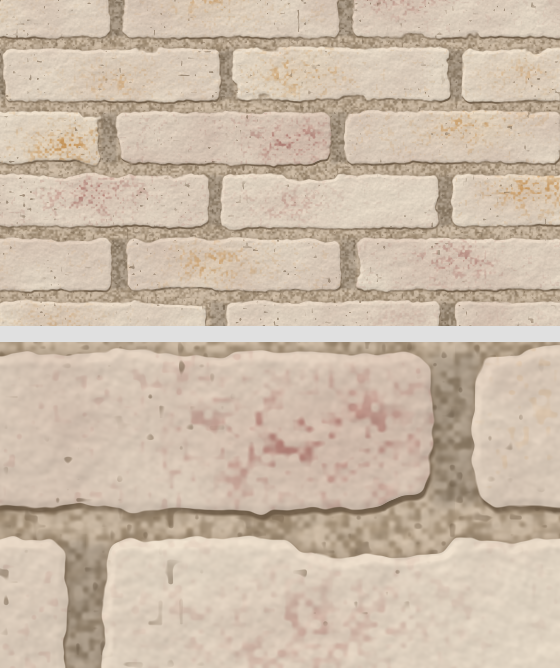
Top, the full canvas; bottom, a detail of the centre.
Write a Shadertoy shader that draws this texture.

```glsl
// Pale, weathered brick wall in running bond with sandy, recessed mortar.
// Noise-worn rounded boxes form the bricks; a height field gives the relief,
// and per-brick hashes vary the tone, the size and the ochre or rose stains.

// Layout, in units of the canvas height
const vec2 PITCH = vec2(0.703, 0.194);
const vec2 BRICK_HALF = vec2(0.332, 0.0810);
const float CORNER = 0.022;
const float FIRST_COURSE_TOP = -0.063;
const float JOINT_X[6] = float[6](0.357, 0.694, 0.335, 0.661, 0.366, 0.670);

// Surface
const float EDGE_WEAR = 0.018;
const float CHIP_DEPTH = 0.013;
const float RELIEF = 0.24;
const vec2 TO_LIGHT = vec2(-0.0025, 0.0045);
const vec2 SHADOW_REACH = vec2(-0.002, 0.006);

// Colours
const vec3 CREAM = vec3(0.875, 0.825, 0.755);
const vec3 BLUSH = vec3(0.815, 0.742, 0.680);
const vec3 MORTAR_LIGHT = vec3(0.800, 0.730, 0.645);
const vec3 MORTAR_DARK = vec3(0.610, 0.535, 0.440);
const vec3 CREVICE = vec3(0.440, 0.365, 0.280);
const vec3 OCHRE = vec3(0.770, 0.570, 0.330);
const vec3 ROSE = vec3(0.670, 0.465, 0.430);

struct Brick { float dist; vec2 local; vec2 id; };

float hash(vec2 p) {
    vec3 q = fract(p.xyx * 0.1031);
    q += dot(q, q.yzx + 33.33);
    return fract((q.x + q.y) * q.z);
}

float noise(vec2 p) {
    vec2 i = floor(p), f = fract(p);
    f = f * f * (3.0 - 2.0 * f);
    return mix(mix(hash(i), hash(i + vec2(1, 0)), f.x),
               mix(hash(i + vec2(0, 1)), hash(i + vec2(1, 1)), f.x), f.y);
}

float fbm(vec2 p) {
    float sum = 0.0, amp = 0.533;
    for (int i = 0; i < 4; i++) {
        sum += amp * noise(p);
        p = mat2(1.6, 1.2, -1.2, 1.6) * p + 17.3;
        amp *= 0.5;
    }
    return sum;
}

// Nearest brick: worn signed distance, centred coordinates, cell number
Brick findBrick(vec2 p) {
    Brick b;
    float v = (1.0 - p.y - FIRST_COURSE_TOP) / PITCH.y;
    float course = floor(v);
    float u = (p.x - JOINT_X[clamp(int(course), 0, 5)]) / PITCH.x;
    b.id = vec2(floor(u), course) + 20.0;
    b.local = (vec2(fract(u), 1.0 - fract(v)) - 0.5) * PITCH;
    b.local.y += (hash(b.id + 3.0) - 0.5) * 0.005;
    vec2 halfSize = BRICK_HALF - vec2(0.006, 0.003) * hash(b.id + 8.0);
    vec2 q = abs(b.local) - halfSize + CORNER;
    b.dist = length(max(q, 0.0)) + min(max(q.x, q.y), 0.0) - CORNER;
    b.dist += (fbm(p * 14.0 + 5.0) - 0.5) * EDGE_WEAR + (noise(p * 75.0) - 0.5) * 0.005;
    b.dist += smoothstep(0.70, 0.92, noise(p * 11.0 + 31.0)) * CHIP_DEPTH;
    return b;
}

float height(vec2 p) {
    float face = 1.0 - smoothstep(-0.010, 0.003, findBrick(p).dist);
    return 0.6 * face + 0.9 * fbm(p * vec2(27.0, 38.0)) + 0.16 * noise(p * 120.0);
}

vec3 brickColor(vec2 p, Brick b) {
    float tone = 0.65 * hash(b.id + 1.7) + 1.3 * (fbm(p * 8.0) - 0.5);
    vec3 color = mix(CREAM, BLUSH, clamp(tone, 0.0, 1.0));

    // One soft, speckled stain on each brick
    vec2 centre = (vec2(hash(b.id + 4.1), hash(b.id + 9.4)) - 0.5) * vec2(0.52, 0.08);
    vec2 spread = (b.local - centre) / vec2(0.12, 0.055);
    float patchMask = exp(-dot(spread, spread));
    float speck = 0.5 * noise(p * 135.0 + 40.0) + 0.5 * fbm(p * 32.0 + 9.0);
    float stain = patchMask * (0.18 + 0.75 * smoothstep(0.46, 0.72, speck));
    stain += 0.22 * smoothstep(0.62, 0.78, speck);
    vec3 pigment = mix(OCHRE, ROSE, step(0.5, hash(b.id + 6.2)));
    color = mix(color, pigment, stain * mix(0.2, 0.85, hash(b.id + 2.9)));

    // Sparse dark pits
    float pit = smoothstep(0.84, 0.95, noise(p * 95.0 + 70.0)) * smoothstep(0.45, 0.7, fbm(p * 12.0 + 3.0));
    return mix(color, CREVICE, 0.55 * pit);
}

vec3 mortarColor(vec2 p, Brick b) {
    float grain = 0.45 * noise(p * 150.0) + 0.30 * noise(p * 80.0 + 12.0) + 0.25 * fbm(p * 18.0);
    vec2 a = abs(b.local) - BRICK_HALF;
    float upright = smoothstep(-0.012, 0.004, a.x) * (1.0 - smoothstep(-0.014, 0.006, a.y));
    vec3 color = mix(MORTAR_DARK, MORTAR_LIGHT, smoothstep(0.2, 0.7, grain));
    float pit = smoothstep(0.78, 0.95, noise(p * 115.0 + 55.0));
    return mix(color, CREVICE, 0.4 * pit) * (1.0 - 0.14 * upright);
}

void mainImage(out vec4 fragColor, in vec2 fragCoord) {
    vec2 p = fragCoord / iResolution.y;
    float aa = 1.0 / iResolution.y;
    Brick b = findBrick(p);
    float face = 1.0 - smoothstep(-aa, aa, b.dist);

    // Mortar darkens in the crevice and under the overhanging brick edge
    vec3 mortar = mortarColor(p, b);
    float overhang = 1.0 - smoothstep(-0.003, 0.002, findBrick(p + SHADOW_REACH).dist);
    float crevice = 0.32 * exp(-max(b.dist, 0.0) / 0.005);
    float broken = mix(0.25, 0.8, smoothstep(0.35, 0.65, fbm(p * 10.0 + 60.0)));
    mortar = mix(mortar, CREVICE, clamp(crevice + overhang * broken, 0.0, 0.9));

    // Relief lit from the upper left
    vec3 color = mix(mortar, brickColor(p, b), face);
    float slope = height(p) - height(p + TO_LIGHT);
    color *= 1.0 + RELIEF * clamp(slope, -0.6, 0.3);
    color += (noise(p * 210.0 + 90.0) - 0.5) * 0.025;
    fragColor = vec4(clamp(color, 0.0, 1.0), 1.0);
}
```
